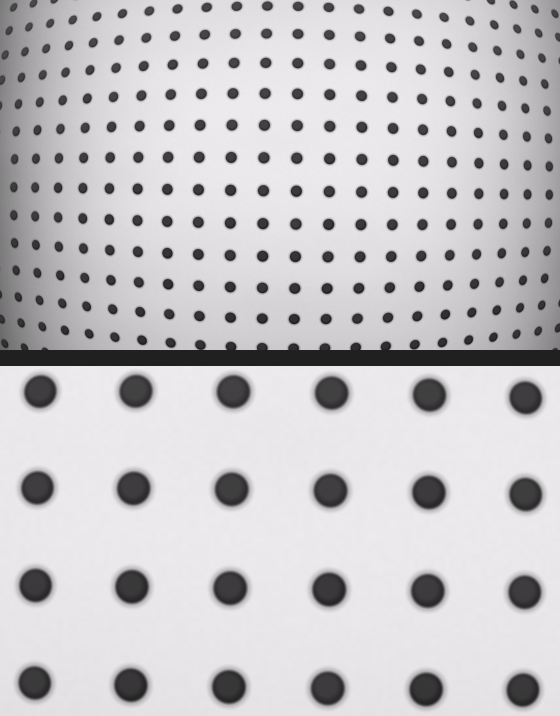
Top, the full canvas; bottom, a detail of the centre.
Reproduce this pattern procedurally as a Shadertoy shader.

```glsl
// A grid of dark round dots on pale paper, bulging as through a wide lens.
// Canvas points are unbent by a radial polynomial into a square lattice, where
// each cell holds one soft-edged dot; vignette and faint noise tone the paper.

const vec2  LENS_CENTER = vec2(0.0125, -0.0458); // in canvas heights from the middle
const float LENS_K1 = 0.2267;
const float LENS_K2 = 0.1147;
const float TILT = 0.014;
const float SPACING = 0.0944;
const float COLUMN_PHASE = 0.635;
const float DOT_RADIUS = 0.168;                  // in lattice cells
const vec3  PAPER_TINT = vec3(1.0, 0.989, 1.0);
const vec3  INK_TINT = vec3(1.0, 0.975, 1.0);

float hash(vec2 p) {
    vec3 q = fract(vec3(p.xyx) * 0.1031);
    q += dot(q, q.yzx + 33.33);
    return fract((q.x + q.y) * q.z);
}

float valueNoise(vec2 p) {
    vec2 i = floor(p);
    vec2 f = fract(p);
    f = f * f * (3.0 - 2.0 * f);
    float low = mix(hash(i), hash(i + vec2(1.0, 0.0)), f.x);
    float high = mix(hash(i + vec2(0.0, 1.0)), hash(i + vec2(1.0)), f.x);
    return mix(low, high, f.y);
}

// Canvas point to lattice coordinates; dots sit on the integers
vec2 toLattice(vec2 p, vec2 center, float tilt, float spacing) {
    vec2 d = p - center;
    d = vec2(d.x - d.y * tilt, d.y + d.x * tilt);
    float r2 = dot(d, d);
    d *= 1.0 + LENS_K1 * r2 + LENS_K2 * r2 * r2;
    return d / spacing + vec2(COLUMN_PHASE, 0.0);
}

// Paper brightness: steep falloff at the sides, gentle one below
float paperTone(vec2 p) {
    float side = (p.x - 0.033) / 0.833;
    float rise = (p.y - 0.125) / 0.625;
    side *= side;
    float tone = 0.925 - 0.40 * side * side - 0.13 * rise * rise;
    float blotch = valueNoise(p * vec2(5.0, 11.0) + 20.0) - 0.5;
    float grain = valueNoise(p * 200.0 + 400.0) - 0.5;
    return tone + 0.018 * blotch + 0.010 * grain;
}

// Ink brightness: lighter up the canvas, with a dark rim at the lower right
float inkTone(vec2 offset, vec2 cell, float height) {
    float rim = smoothstep(0.09, DOT_RADIUS, length(offset - vec2(-0.012, 0.02)));
    return 0.24 + 0.09 * height + 0.025 * (hash(cell + 50.0) - 0.5) - 0.07 * rim;
}

void mainImage(out vec4 fragColor, in vec2 fragCoord) {
    vec2 p = (fragCoord - 0.5 * iResolution.xy) / iResolution.y;
    vec2 lattice = toLattice(p, LENS_CENTER, TILT, SPACING);
    vec2 cell = round(lattice);
    vec2 offset = lattice - cell;
    float dist = length(offset);

    // Edge softness, never thinner than a pixel
    float pixel = 0.5 * (length(dFdx(lattice)) + length(dFdy(lattice)));
    float blur = max(0.022, 0.75 * pixel);
    float dotMask = 1.0 - smoothstep(DOT_RADIUS - blur, DOT_RADIUS + blur, dist);
    float halo = 1.0 - smoothstep(DOT_RADIUS - 0.02, 0.25, dist);

    vec3 paper = PAPER_TINT * paperTone(p) * (1.0 - 0.30 * halo);
    vec3 ink = INK_TINT * inkTone(offset, cell, p.y);
    fragColor = vec4(mix(paper, ink, dotMask), 1.0);
}
```
